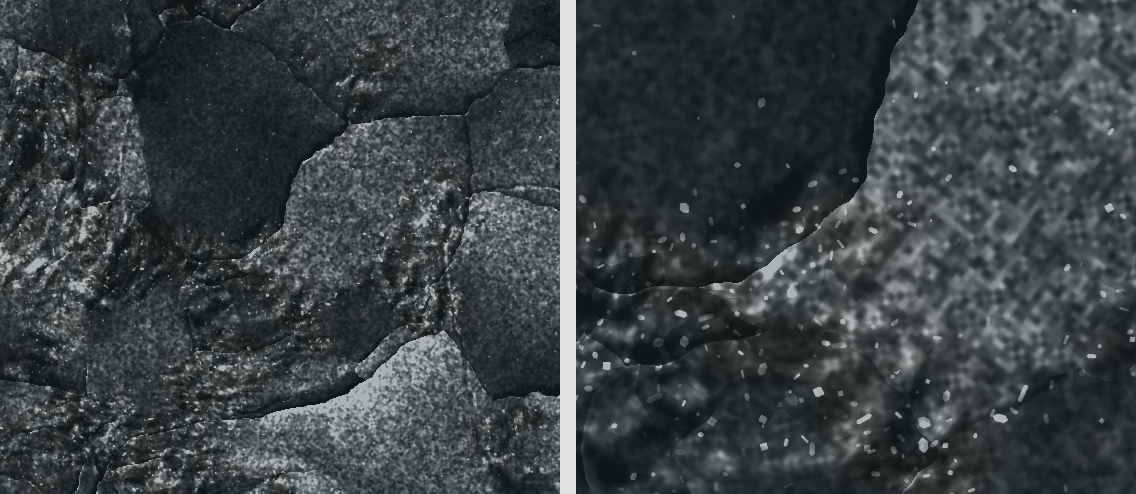
Left: the whole. Right: its middle third, enlarged.
Give the GLSL for this texture, as a WebGL 2 fragment shader.

```glsl
#version 300 es
precision highp float;
// Dark, glassy fractured rock: warped Voronoi facets with curved sheen,
// many split into smaller shards, with rims that are lit only in places,
// broken pale veins, gritty grain and rubble strewn with angular chips.
uniform vec2 u_resolution;
out vec4 fragColor;

vec2 hash2(vec2 p) {
  vec3 a = fract(p.xyx * vec3(0.1031, 0.1030, 0.0973));
  a += dot(a, a.yzx + 33.33);
  return fract((a.xx + a.yz) * a.zy);
}

float noise(vec2 p) {
  vec2 i = floor(p), f = fract(p);
  f = f * f * f * (f * (f * 6.0 - 15.0) + 10.0);
  return mix(mix(hash2(i).x, hash2(i + vec2(1, 0)).x, f.x),
             mix(hash2(i + vec2(0, 1)).x, hash2(i + vec2(1, 1)).x, f.x), f.y);
}

float fbm(vec2 p) {
  float sum = 0.0, amp = 0.5;
  for (int i = 0; i < 4; i++) {
    sum += amp * noise(p);
    p = mat2(1.6, 1.2, -1.2, 1.6) * p + 7.3;
    amp *= 0.5;
  }
  return sum / 0.9375;
}

vec2 noise2(vec2 p) { return vec2(noise(p), noise(p + 41.7)) - 0.5; }

struct Facet { vec2 id, rel, normal; float edge; };

// Nearest cell, then the closest border and the direction across it
Facet voronoi(vec2 p) {
  vec2 base = floor(p), f = fract(p);
  Facet c = Facet(base, vec2(0), vec2(0, 1), 9.0);
  float best = 9.0;
  for (int y = -1; y <= 1; y++)
    for (int x = -1; x <= 1; x++) {
      vec2 g = vec2(x, y), r = g + hash2(base + g) - f;
      if (dot(r, r) < best) { best = dot(r, r); c.rel = r; c.id = base + g; }
    }
  for (int y = -2; y <= 2; y++)
    for (int x = -2; x <= 2; x++) {
      vec2 g = vec2(x, y), r = g + hash2(base + g) - f, across = r - c.rel;
      if (dot(across, across) < 1e-4) continue;
      vec2 n = normalize(across);
      float d = dot(0.5 * (r + c.rel), n);
      if (d < c.edge) { c.edge = d; c.normal = n; }
    }
  return c;
}

// Tilted plane plus shell-like ripples, different for each facet
float facetTone(Facet c) {
  vec2 h = hash2(c.id + 17.0);
  vec2 dir = vec2(cos(h.x * 6.283), sin(h.x * 6.283));
  float ripple = sin(length(c.rel - dir * 0.9) * 6.0 + h.y * 6.283);
  return (h.y - 0.5) * 1.8 + dot(c.rel, dir) * 1.4 + ripple * 0.5;
}

// Lit on one side of a border, shaded on the other
float rimTone(Facet c, float scale, float px, float breakup) {
  float d = c.edge / scale, lit = dot(c.normal, normalize(vec2(-0.5, 0.8)));
  float line = 1.0 - smoothstep(0.001, 0.003 + px, d);
  float gap = 1.0 - smoothstep(0.002, 0.012 + px, d);
  return max(lit, 0.0) * line * 2.0 * breakup
       + min(lit, 0.0) * gap * 1.3 + lit * exp(-d * 50.0) * 0.55;
}

// Rotated slivers, one per grid cell where the density allows
float chips(vec2 p, float scale, float density, float px) {
  vec2 q = p * scale, id = floor(q), h = hash2(id + 5.0), k = hash2(id + 91.0);
  float a = h.x * 6.283;
  vec2 r = mat2(cos(a), -sin(a), sin(a), cos(a)) * (fract(q) - 0.35 - 0.3 * k);
  vec2 size = vec2(0.12 + 0.22 * h.y, 0.08 + 0.12 * k.x);
  vec2 box = abs(r) - size;
  float d = max(max(box.x, box.y), abs(r.x) + abs(r.y) - size.x * 1.1);
  float shape = 1.0 - smoothstep(-0.7 * px * scale, 0.7 * px * scale, d);
  return shape * step(hash2(id + 63.0).y, density) * (0.3 + 1.0 * k.y);
}

void main() {
  float px = 1.0 / u_resolution.y;
  vec2 p = gl_FragCoord.xy * px + vec2(3.1, 5.4);
  vec2 q = p + 0.24 * noise2(p * 2.3) + 0.045 * noise2(p * 9.0)
         + 0.011 * noise2(p * 34.0) + 0.004 * noise2(p * 90.0);
  float breakup = smoothstep(0.48, 0.62, fbm(p * 6.0 + 2.0))
                * smoothstep(0.25, 0.6, noise(p * 75.0));

  // Broad facets, most of them broken into shards
  Facet big = voronoi(q * 2.7);
  float tone = facetTone(big);
  if (hash2(big.id + 29.0).x > 0.42) {
    Facet shard = voronoi(q * 6.5 + 11.0);
    tone = tone * 0.5 + facetTone(shard) * 0.7;
    tone += rimTone(shard, 6.5, px, breakup) * 0.8;
  }
  tone += rimTone(big, 2.7, px, breakup) + (fbm(q * 6.0) - 0.5) * 1.2;

  // Rubble zones with rough, splintered relief
  float rubble = smoothstep(0.48, 0.60, fbm(p * 3.1 + 20.0));
  float relief = fbm(q * 36.0) - fbm(q * 36.0 + vec2(-0.3, 0.45));
  Facet splinter = voronoi(q * vec2(22.0, 27.0));
  float splinterTone = (hash2(splinter.id).y - 0.5) * 1.3;
  tone = mix(tone, tone * 0.5 - 0.2 + splinterTone, rubble * 0.8);
  tone += relief * (0.8 + 4.0 * rubble);

  // Thin, interrupted pale veins with a dark flank
  float vein = (noise(q * 1.9 + 8.0) - 0.5) / 2.6;
  float beads = smoothstep(0.3, 0.65, noise(p * 60.0));
  tone -= 0.7 * (1.0 - smoothstep(0.001, 0.005 + px, abs(vein + 0.004)));
  tone += 1.5 * beads * (1.0 - smoothstep(0.0008, 0.002 + px, abs(vein)));

  // Grit on turned grids, stronger on the pale faces
  vec2 turned = mat2(0.8, 0.6, -0.6, 0.8) * p;
  float grain = noise(turned * 215.0) + 0.8 * noise(p.yx * 127.0 + 3.0) - 0.9;
  tone += grain * mix(0.9, 1.75, smoothstep(-0.8, 0.8, tone));
  tone += chips(turned, 100.0, 0.04 + 0.30 * rubble, px) * 2.0;
  tone += chips(p + 0.37, 56.0, 0.01 + 0.26 * rubble, px) * 2.1;

  // Cool grey, with a faint rust in the rubble
  float light = 0.222 * exp(0.5 * clamp(tone, -2.0, 2.3));
  vec3 color = light + vec3(-0.022, 0.006, 0.013);
  color += vec3(0.014, 0.001, -0.010) * rubble * smoothstep(0.5, 0.7, noise(p * 24.0));
  fragColor = vec4(color, 1.0);
}
```
